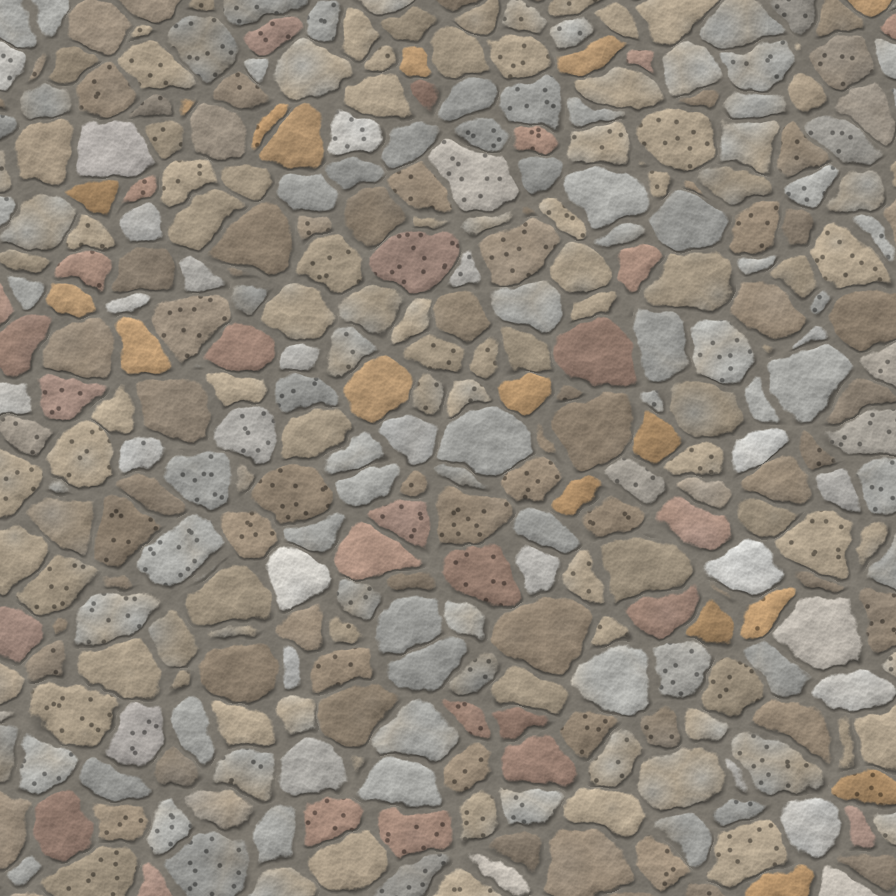
Reproduce this texture procedurally as a WebGL 1 fragment shader.

```glsl
precision highp float;
// Rubble wall: irregular stones set in grey mortar, lit from above.
// Stones are cells of a weighted Voronoi diagram with softly rounded corners;
// layered cellular noise gives rough faces, ragged rims and small pits.
uniform vec2 u_resolution;

const vec2 LIGHT = vec2(-0.33, 0.94);
const vec3 MORTAR = vec3(0.485, 0.465, 0.43);
const vec3 GREY = vec3(0.62, 0.62, 0.605);
const vec3 TAN = vec3(0.63, 0.58, 0.505);
const vec3 BROWN = vec3(0.54, 0.485, 0.42);
const vec3 OCHRE = vec3(0.68, 0.54, 0.38);
const vec3 ROSE = vec3(0.60, 0.49, 0.44);
const vec3 PALE = vec3(0.74, 0.74, 0.73);

struct Stone {
  float edge;    // distance to the rim, in cells
  vec2 outward;  // direction towards the nearest rim
  vec2 id;
};

vec2 hash2(vec2 p) {
  vec3 q = fract(p.xyx * vec3(0.1031, 0.1030, 0.0973));
  q += dot(q, q.yzx + 33.33);
  return fract((q.xx + q.yz) * q.zy);
}

// Distance to the nearest scattered point
float cellular(vec2 p) {
  vec2 cell = floor(p), f = p - cell;
  float nearest = 4.0;
  for (int y = -1; y <= 1; y++) {
    for (int x = -1; x <= 1; x++) {
      vec2 g = vec2(float(x), float(y));
      vec2 r = g + hash2(cell + g) - f;
      nearest = min(nearest, dot(r, r));
    }
  }
  return sqrt(nearest);
}

// Rough stone height, centred near zero
float grit(vec2 p) {
  float sum = 0.0, amp = 0.5, freq = 28.0;
  for (int i = 0; i < 4; i++) {
    sum += amp * (cellular(p * freq + 7.0 * float(i)) - 0.46);
    amp *= 0.55;
    freq *= 2.1;
  }
  return sum;
}

vec2 wobble(vec2 p) {
  p += 0.0035 * sin(p.yx * 71.0 + 2.0 * sin(p * 33.0));
  return p + 0.0011 * sin(p.yx * 223.0 + 2.0 * sin(p * 97.0));
}

// Stones narrow slightly towards the top of the wall
vec2 wallGrid(vec2 p) {
  return vec2((p.x - 0.5) * (14.2 + 2.6 * p.y), p.y * (17.5 + 2.5 * p.y)) + 40.0;
}

vec2 site(vec2 cell) {
  return 0.5 + 0.84 * (hash2(cell) - 0.5);
}

float weight(vec2 cell) {
  float h = hash2(cell + 91.0).x;
  return 0.65 * h * h;
}

Stone findStone(vec2 p, float roundness) {
  vec2 cell = floor(p), f = p - cell, own = vec2(0.0), ownId = cell;
  float best = 20.0;
  for (int y = -2; y <= 2; y++) {
    for (int x = -2; x <= 2; x++) {
      vec2 g = vec2(float(x), float(y));
      vec2 r = g + site(cell + g) - f;
      float power = dot(r, r) - weight(cell + g);
      if (power < best) { best = power; own = r; ownId = cell + g; }
    }
  }
  // Soft minimum of the distances to all shared borders
  float total = 0.0;
  vec2 pull = vec2(0.0);
  for (int y = -2; y <= 2; y++) {
    for (int x = -2; x <= 2; x++) {
      vec2 g = vec2(float(x), float(y));
      vec2 r = g + site(cell + g) - f;
      float gap = length(r - own);
      if (gap > 0.001) {
        float d = (dot(r, r) - weight(cell + g) - best) / (2.0 * gap);
        float e = exp(-roundness * d);
        total += e;
        pull += e * (r - own) / gap;
      }
    }
  }
  return Stone(-log(total) / roundness, pull / total, ownId);
}

vec3 stoneColour(vec2 id, float stain) {
  vec2 a = hash2(id + 17.0), b = hash2(id + 53.0);
  vec3 c = mix(GREY, TAN, smoothstep(0.2, 0.8, a.x + stain));
  c = mix(c, BROWN, 0.85 * smoothstep(0.62, 0.82, a.y));
  c = mix(c, OCHRE, 0.8 * step(0.94, b.x));
  c = mix(c, ROSE, 0.8 * step(b.x, 0.08));
  c = mix(c, PALE, 0.8 * step(0.92, b.y));
  return c * mix(0.91, 1.11, hash2(id + 29.0).x);
}

void main() {
  vec2 p = gl_FragCoord.xy / u_resolution.y;
  float rough = grit(p);
  float relief = rough - grit(p + 0.002 * LIGHT);
  Stone s = findStone(wallGrid(wobble(p)), 15.0);
  float edge = s.edge + 0.16 * rough;
  float facing = dot(s.outward, LIGHT);

  // Stone face: rim light and shade, rough relief, scattered pits
  float rim = 1.0 - smoothstep(0.05, 0.30, edge);
  vec3 face = stoneColour(s.id, 0.5 * (cellular(p * 19.0) - 0.46));
  face *= 1.0 + 0.85 * relief + 0.22 * rough + 0.15 * rim * (facing - 0.15);
  float pit = 1.0 - smoothstep(0.07, 0.17, cellular(p * 47.0 + 3.0));
  face *= 1.0 - 0.4 * pit * step(0.6, hash2(s.id + 71.0).y);

  // Mortar: darkest in the shadow just below each stone
  float shadow = smoothstep(0.0, 0.9, -facing) * smoothstep(-0.02, 0.06, edge);
  vec3 joint = MORTAR * (1.0 + 0.4 * relief + 0.2 * rough - 0.42 * shadow);

  gl_FragColor = vec4(mix(joint, face, smoothstep(0.04, 0.095, edge)), 1.0);
}
```
